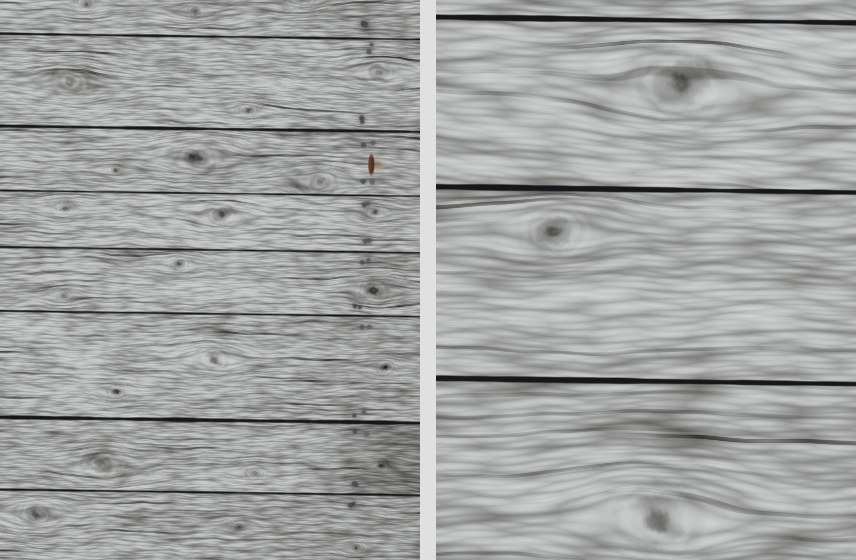
Left, the full canvas; right, a detail of the centre.
This texture is drawn by a Shadertoy shader. Its source:

```glsl
// Weathered grey timber cladding: eight boards with knots, nails and dark gaps.

const int GAPS = 7;
const float GAP_Y[GAPS] = float[](0.126, 0.255, 0.445, 0.559, 0.660, 0.775, 0.940);
const float GAP_HALF[GAPS] = float[](0.0016, 0.0032, 0.0015, 0.0015, 0.0015, 0.0024, 0.0019);
const float ASPECT = 0.75;
const float SLOPE = 0.0139;         // boards drop slightly to the right
const float BASE_TONE = 0.655;
const float DAMP_BOARD = 1.0;       // board with the dark right end
const float NAIL_RADIUS = 0.0042;
const int KNOTS_PER_BOARD = 3;
const vec2 BOLT = vec2(0.663, 0.706);
const vec3 GAP_COLOR = vec3(0.09, 0.09, 0.10);
const vec3 NAIL_COLOR = vec3(0.27, 0.27, 0.28);
const vec3 RUST = vec3(0.34, 0.22, 0.17);
const vec3 RUST_STAIN = vec3(0.55, 0.44, 0.28);
const vec3 WARM_TINT = vec3(0.995, 1.005, 0.98);
const vec3 COOL_TINT = vec3(0.995, 1.005, 1.005);

vec2 hash2(vec2 p) {
    vec3 q = fract(p.xyx * vec3(0.1031, 0.1030, 0.0973));
    q += dot(q, q.yzx + 33.33);
    return fract((q.xx + q.yz) * q.zy);
}

// Cellular noise: distance to the nearest scattered point.
float cells(vec2 p) {
    vec2 cell = floor(p), f = p - cell;
    float nearest = 4.0;
    for (int j = -1; j <= 1; j++)
        for (int i = -1; i <= 1; i++) {
            vec2 o = vec2(i, j);
            vec2 d = o + hash2(cell + o) - f;
            nearest = min(nearest, dot(d, d));
        }
    return sqrt(nearest);
}

// Layered, rotated sines, roughly -1 to 1.
float waves(vec2 p) {
    float sum = 0.0, amp = 0.5;
    for (int i = 0; i < 4; i++) {
        sum += amp * sin(p.x + 1.7 * sin(p.y * 1.3 + float(i)));
        p = mat2(1.6, 1.2, -1.2, 1.6) * p + 2.3;
        amp *= 0.6;
    }
    return sum;
}

// Broken dark lines that follow the grain.
float cracks(vec2 grain, float density, float width, float rarity, float px) {
    float g = grain.y * density;
    vec2 h = hash2(vec2(floor(g), density));
    float reach = smoothstep(rarity, 1.0, sin(grain.x * (5.0 + 9.0 * h.x) + h.y * 40.0));
    float d = abs(fract(g) - 0.3 - 0.4 * h.x);
    float aa = density * px;
    return reach * (1.0 - smoothstep(width, width + aa, d));
}

void mainImage(out vec4 fragColor, in vec2 fragCoord) {
    vec2 p = fragCoord / iResolution.xy * vec2(ASPECT, 1.0);
    float px = 1.0 / iResolution.y;
    vec2 b = vec2(p.x, p.y + SLOPE * p.x);

    // Find the board and the nearest gap.
    float id = 0.0, bottom = -0.01, top = 1.04, gapDist = 1.0;
    for (int i = 0; i < GAPS; i++) {
        float d = b.y - GAP_Y[i];
        if (d > 0.0) { id = float(i + 1); bottom = GAP_Y[i]; }
        else top = min(top, GAP_Y[i]);
        float rough = 1.0 + 0.35 * waves(vec2(b.x * 22.0, float(i) * 5.0));
        gapDist = min(gapDist, abs(d) - GAP_HALF[i] * rough);
    }
    vec2 boardHash = hash2(vec2(id + 3.0, 17.0));

    // Grain flow, pushed aside by the knots.
    vec2 grain = b;
    grain.y += 0.006 * waves(vec2(b.x * 6.0 + id * 7.0, b.y * 11.0));
    grain.y += 0.04 * (boardHash.x - 0.5) * b.x;
    float knotShade = 0.0;
    for (int j = 0; j < KNOTS_PER_BOARD; j++) {
        vec2 h = hash2(vec2(id * 7.0 + float(j), 41.0));
        vec2 k = hash2(vec2(id * 7.0 + float(j), 83.0));
        vec2 center = vec2((float(j) + 0.15 + 0.7 * h.x) * ASPECT / float(KNOTS_PER_BOARD),
                           mix(bottom, top, 0.2 + 0.6 * h.y));
        float radius = mix(0.006, 0.018, k.x * k.x);
        vec2 d = b - center;
        vec2 e = d * vec2(0.5, 1.0) / radius;
        grain.y -= 0.85 * d.y * exp(-dot(e, e) / 6.0);
        float r = length(d * vec2(0.8, 1.0)) / radius + 0.25 * waves(d / radius * 1.5 + h * 9.0);
        float core = 1.0 - smoothstep(0.35, 1.0, r);
        float rings = (0.5 + 0.5 * sin(r * 8.0)) * exp(-0.3 * r * r);
        knotShade += mix(0.08, 0.32, k.y) * core + 0.11 * rings;
    }
    grain.y += id * 3.7;

    // Fibres, bleached patches and splits.
    float tone = BASE_TONE + 0.05 * (boardHash.y - 0.5);
    tone += 0.27 * (0.45 - cells(grain * vec2(32.0, 270.0)));
    tone += 0.23 * (0.45 - cells(grain * vec2(13.0, 120.0)));
    tone += 0.045 * waves(grain * vec2(8.0, 75.0));
    tone += 0.04 * waves(b * vec2(6.0, 15.0) + id * 4.0);
    tone -= 0.12 * cracks(grain, 90.0, 0.07, 0.1, px);
    tone -= 0.26 * cracks(grain, 24.0, 0.022, 0.55, px);
    tone -= knotShade;

    // Damp end, grime by the nails, shaded upper and worn lower edges.
    float damp = smoothstep(0.52, 0.74, b.x + 0.03 * waves(b * vec2(9.0, 40.0)));
    tone -= damp * (id == DAMP_BOARD ? 0.2 : 0.035);
    tone -= 0.14 * exp((b.y - top) / 0.004);
    tone += 0.05 * exp((bottom - b.y) / 0.006);
    tone -= 0.5 * max(tone - 0.74, 0.0);
    vec3 color = max(tone, 0.14) * mix(WARM_TINT, COOL_TINT, smoothstep(0.5, 0.7, tone));

    // Nail heads in pairs at both edges of each board.
    float nailLine = mix(0.636, 0.662, p.y);
    for (int n = 0; n < 4; n++) {
        vec2 h = hash2(vec2(id * 5.0 + float(n), 29.0));
        float inset = 0.010 + 0.018 * h.y;
        vec2 center = vec2(nailLine + 0.028 * (h.x - 0.5), n < 2 ? bottom + inset : top - inset);
        float d = length(b - center) - NAIL_RADIUS * (0.75 + 0.35 * h.y);
        color *= 1.0 - 0.18 * exp(-max(d, 0.0) / 0.004);
        color = mix(color, NAIL_COLOR + 0.12 * h.x, 0.85 * (1.0 - smoothstep(-0.0015, px, d)));
    }

    // Rusted bolt with a stain running right.
    vec2 d = p - BOLT;
    float stain = exp(-dot((d - vec2(0.009, 0.0)) * vec2(90.0, 110.0), (d - vec2(0.009, 0.0)) * vec2(90.0, 110.0)));
    color = mix(color, RUST_STAIN, 0.7 * stain);
    float bolt = (length(d / vec2(0.0055, 0.018)) - 1.0) * 0.0055;
    color = mix(color, RUST * (1.0 - 50.0 * d.x), 1.0 - smoothstep(-px, px, bolt));

    color = mix(color, GAP_COLOR, 1.0 - smoothstep(-px, px, gapDist));
    fragColor = vec4(color, 1.0);
}
```
